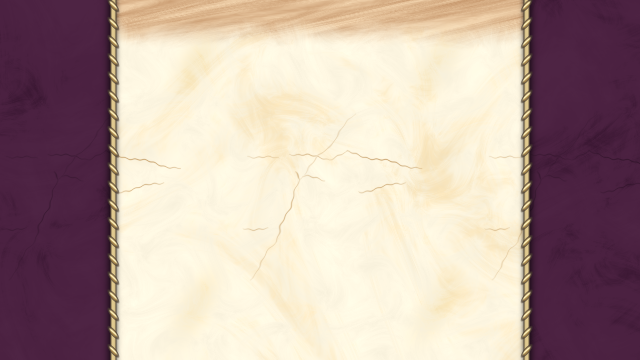
Reproduce this background procedurally as a Shadertoy shader.

```glsl
// A cream marble panel with a faded band of wood on top, framed by two
// gold twisted cords and plum side panels. Layered warped sines give the
// stone and grain; distance functions give the cracks and the cords.

const vec3 CREAM      = vec3(1.00, 0.972, 0.89);
const vec3 SAND       = vec3(0.965, 0.885, 0.72);
const vec3 OCHRE      = vec3(0.90, 0.79, 0.53);
const vec3 CRACK_TAN  = vec3(0.76, 0.60, 0.38);
const vec3 WOOD_LIGHT = vec3(0.95, 0.83, 0.68);
const vec3 WOOD_DARK  = vec3(0.76, 0.57, 0.40);
const vec3 PLUM       = vec3(0.295, 0.13, 0.255);
const vec3 PLUM_DARK  = vec3(0.22, 0.085, 0.19);
const vec3 GOLD       = vec3(0.70, 0.55, 0.29);
const vec3 GOLD_LIGHT = vec3(1.00, 0.95, 0.74);
const vec3 CORD_EDGE  = vec3(0.30, 0.25, 0.20);

const float CORD_X      = 0.574;   // distance of each cord from the middle
const float ROD_RADIUS  = 0.0085;
const float COIL_RADIUS = 0.0130;
const float COIL_WIDTH  = 0.0070;
const float COIL_PITCH  = 0.0505;
const float COIL_SLOPE  = 0.9;
const float TILE        = 0.671;   // period of the stone pattern
const float WOOD_LOW    = 0.865;
const float WOOD_HIGH   = 0.950;
const float WOOD_SLOPE  = 0.23;

// Layered sines, turned and warped at each octave; about -1 to 1.
float mottle(vec2 p) {
    float sum = 0.0, amp = 0.55;
    for (int i = 0; i < 7; i++) {
        p = mat2(0.8, 0.6, -0.6, 0.8) * p * 1.85 + 1.1 * sin(p.yx * 1.3 + 0.7) + 2.3;
        sum += amp * sin(p.x) * sin(p.y);
        amp *= 0.72;
    }
    return sum;
}

// Thin line from a to b that fades towards its ends.
float crack(vec2 p, vec2 a, vec2 b, float strength) {
    vec2 ab = b - a;
    float t = clamp(dot(p - a, ab) / dot(ab, ab), 0.0, 1.0);
    float d = length(p - a - t * ab);
    float taper = 0.45 + 0.55 * sin(3.14159 * t);
    return strength * taper * exp(-pow(d / 0.0019, 2.0));
}

// Crack network, repeated sideways with the stone tile.
float cracks(vec2 p) {
    vec2 q = vec2(mod(p.x + 0.3, TILE) - 0.3, p.y);
    q += 0.0035 * sin(q.yx * vec2(70.0, 58.0)) + 0.0016 * sin(q.yx * vec2(190.0, 230.0));
    float c = crack(q, vec2(-0.194, 0.225), vec2(-0.119, 0.335), 0.4);
    c = max(c, crack(q, vec2(-0.125, 0.325), vec2(-0.057, 0.500), 0.75));
    c = max(c, crack(q, vec2(-0.057, 0.500), vec2(0.095, 0.680), 0.4));
    c = max(c, crack(q, vec2(-0.057, 0.500), vec2(-0.072, 0.525), 0.8));
    c = max(c, crack(q, vec2(-0.050, 0.510), vec2(0.012, 0.500), 0.6));
    c = max(c, crack(q, vec2(-0.080, 0.574), vec2(0.028, 0.559), 0.7));
    c = max(c, crack(q, vec2(0.028, 0.559), vec2(0.082, 0.577), 0.5));
    c = max(c, crack(q, vec2(0.075, 0.577), vec2(0.282, 0.531), 1.0));
    c = max(c, crack(q, vec2(0.113, 0.466), vec2(0.236, 0.494), 0.8));
    c = max(c, crack(q, vec2(-0.196, 0.567), vec2(-0.111, 0.559), 0.5));
    return max(c, crack(q, vec2(-0.211, 0.366), vec2(-0.142, 0.363), 0.6));
}

vec3 marble(vec2 p, float crackMask) {
    float broad = mottle(p * 3.2 + 4.0);
    float fine = mottle(p * 17.0);
    float pale = exp(-dot(p - vec2(0.0, 0.6), p - vec2(0.0, 0.6)) * 8.0);
    vec3 col = mix(CREAM, SAND, smoothstep(-0.35, 1.3, broad + 0.45 * fine - 0.25 * pale));
    // Slanted ochre stains, one in each tile.
    vec2 s = mod(p - vec2(-0.345, 0.15) + 0.5 * TILE, TILE) - 0.5 * TILE;
    s = vec2(s.x - 0.45 * s.y, s.y) / vec2(0.045, 0.09);
    col = mix(col, OCHRE, exp(-dot(s, s)) * (0.25 + 0.2 * fine));
    col += 0.022 * fine;
    return mix(col, CRACK_TAN, 0.75 * crackMask);
}

vec3 wood(vec2 p) {
    float across = p.y - WOOD_SLOPE * p.x;
    float grain = mottle(vec2(p.x * 2.2, across * 38.0));
    float streak = sin(across * 260.0 + 3.0 * mottle(vec2(p.x, across * 9.0)));
    return mix(WOOD_LIGHT, WOOD_DARK, clamp(0.40 + 0.38 * grain + 0.10 * streak, 0.0, 1.0));
}

vec3 plum(vec2 p, float crackMask) {
    float tone = mottle(p * 4.5 + 9.0) + 0.4 * mottle(p * 19.0);
    vec3 col = mix(PLUM, PLUM_DARK, smoothstep(0.1, 1.6, tone));
    col += 0.012 * clamp(-tone, 0.0, 1.0);
    return mix(col, PLUM_DARK * 0.75, 0.6 * crackMask);
}

// Rod wrapped by a slanted coil; x is measured from the cord axis.
vec3 drawCord(vec3 col, float x, float y, float aa) {
    float rodSide = abs(x) / ROD_RADIUS;
    vec3 rod = mix(mix(GOLD_LIGHT, GOLD, 0.4), CORD_EDGE, smoothstep(0.25, 1.1, rodSide));
    col = mix(col, rod, 1.0 - smoothstep(-aa, aa, abs(x) - ROD_RADIUS));

    float along = mod(y - COIL_SLOPE * x, COIL_PITCH) - 0.5 * COIL_PITCH;
    float offset = along / sqrt(1.0 + COIL_SLOPE * COIL_SLOPE);
    float d = length(vec2(offset / COIL_WIDTH, x / COIL_RADIUS)) - 1.0;
    d *= COIL_WIDTH;
    float shine = exp(-pow((offset - 0.0015) / 0.0028, 2.0));
    vec3 coil = mix(GOLD * 0.9, GOLD_LIGHT, shine);
    col = mix(col, CORD_EDGE, 0.75 * (1.0 - smoothstep(0.0, 0.003, d)));
    return mix(col, coil, 1.0 - smoothstep(-aa, aa, d + 0.0015));
}

void mainImage(out vec4 fragColor, in vec2 fragCoord) {
    vec2 p = (fragCoord - vec2(0.5 * iResolution.x, 0.0)) / iResolution.y;
    float aa = 0.75 / iResolution.y;
    float side = abs(p.x) - CORD_X;    // negative on the marble
    float crackMask = cracks(p);

    // Marble below, wood fading in at the top.
    float woodMask = smoothstep(WOOD_LOW, WOOD_HIGH, p.y + 0.012 * mottle(p * 9.0));
    vec3 col = mix(marble(p, crackMask), wood(p), woodMask);
    col = mix(col, plum(p, crackMask), smoothstep(-aa, aa, side));

    // Soft shadow beneath the cords.
    float reach = side > 0.0 ? 0.018 : 0.012;
    col *= 1.0 - 0.65 * exp(-pow(side / reach, 2.0));
    fragColor = vec4(clamp(drawCord(col, side, p.y, aa), 0.0, 1.0), 1.0);
}
```
